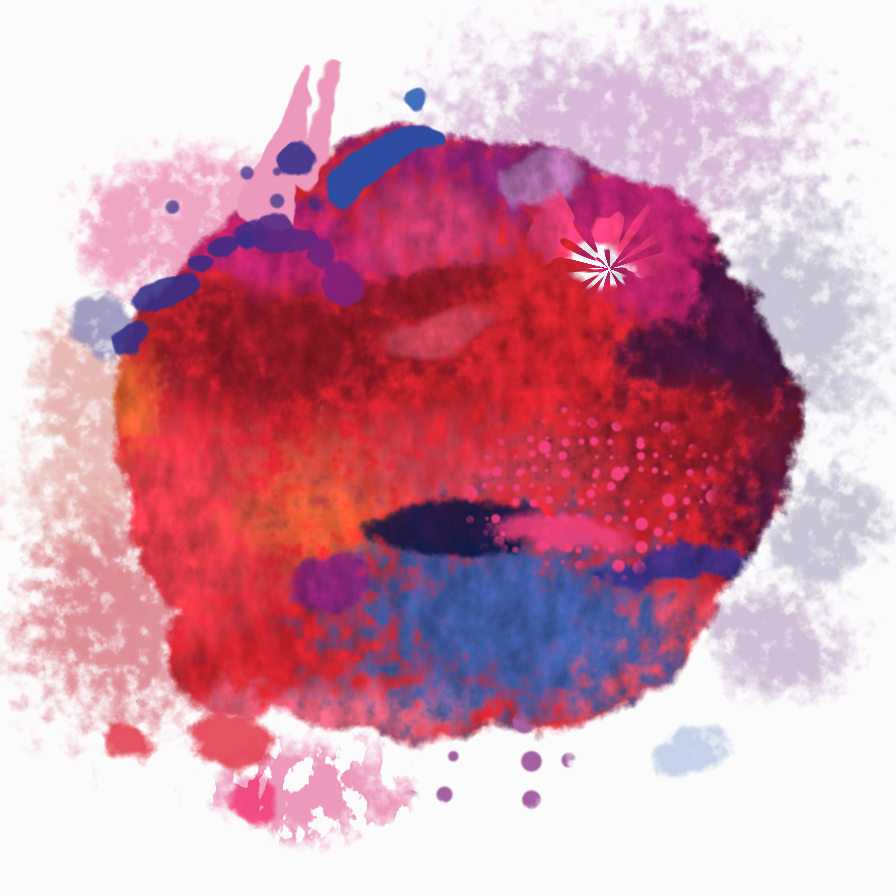
Give the GLSL for this background, as a WebGL 2 fragment shader.

```glsl
#version 300 es
precision highp float;
// Watercolour disc of crimson, violet and blue washes with ink splatter on paper.
uniform vec2 u_resolution;
out vec4 fragColor;

const vec3 PAPER = vec3(.99, .985, .99);
const vec3 LILAC = vec3(.83, .69, .83);
const vec3 BLUSH = vec3(.93, .6, .74);
const vec3 MIST = vec3(.76, .74, .82);
const vec3 PEACH = vec3(.9, .7, .68);
const vec3 ROSE = vec3(.83, .33, .43);
const vec3 CRIMSON = vec3(.78, .13, .17);
const vec3 CORAL = vec3(.89, .24, .3);
const vec3 MAROON = vec3(.53, .09, .14);
const vec3 ORANGE = vec3(.94, .42, .2);
const vec3 PINK = vec3(.95, .25, .48);
const vec3 MAGENTA = vec3(.73, .13, .44);
const vec3 VIOLET = vec3(.5, .13, .48);
const vec3 PLUM = vec3(.22, .08, .25);
const vec3 NAVY = vec3(.06, .08, .25);
const vec3 INDIGO = vec3(.2, .18, .53);
const vec3 BLUE = vec3(.17, .38, .7);
const float WET = .05, DAMP = .02, DRY = .006, CRISP = .002;

vec2 hash2(vec2 p) {
  vec3 h = fract(p.xyx * vec3(.1031, .103, .0973));
  h += dot(h, h.yzx + 33.33);
  return fract((h.xx + h.yz) * h.zy);
}

float noise(vec2 p) {
  vec2 i = floor(p), f = fract(p), e = vec2(1, 0);
  f *= f * (3. - 2. * f);
  return mix(mix(hash2(i).x, hash2(i + e).x, f.x),
             mix(hash2(i + e.yx).x, hash2(i + 1.).x, f.x), f.y);
}

// Layered noise centred on zero.
float fbm(vec2 p) {
  float sum = -.48, amp = .5;
  for (int i = 0; i < 5; i++, amp *= .5) {
    sum += amp * noise(p);
    p = mat2(1.6, 1.2, -1.2, 1.6) * p + 7.;
  }
  return sum;
}

// Coverage of an ellipse (centre, radii); s is warped position and paper grain.
float wash(vec3 s, vec4 e, float soft) {
  float d = (length((s.xy - e.xy) / e.zw) - 1.) * min(e.z, e.w);
  return smoothstep(soft, -soft, d + s.z * soft);
}

void blot(inout vec3 c, vec3 s, vec4 e, float soft, vec3 ink) {
  c = mix(c, ink, .88 * wash(s, e, soft));
}

// Tapered stroke between two points.
float stroke(vec2 p, vec2 a, vec2 b, float ra, float rb) {
  float t = clamp(dot(p - a, b - a) / dot(b - a, b - a), 0., 1.);
  return smoothstep(CRISP, -CRISP, distance(p, mix(a, b, t)) - mix(ra, rb, t));
}

// One random drop in each occupied grid cell.
float drops(vec2 p, float cells, float density) {
  vec2 g = p * cells, h = hash2(floor(g) + cells), k = hash2(floor(g) + cells * 3.);
  float d = distance(fract(g), .35 + .3 * h) - mix(.08, .3, k.x);
  return step(k.y, density) * smoothstep(CRISP, -CRISP, d / cells);
}

void paleWashes(inout vec3 c, vec3 s) {
  blot(c, s, vec4(.69, .84, .18, .11), WET, LILAC);
  blot(c, s, vec4(.23, .75, .13, .08), DAMP, BLUSH);
  blot(c, s, vec4(.88, .65, .08, .12), WET, MIST);
  blot(c, s, vec4(.92, .41, .055, .06), DAMP, MIST);
  blot(c, s, vec4(.86, .29, .07, .05), DAMP, mix(MIST, LILAC, .5));
  blot(c, s, vec4(.78, .16, .045, .035), DRY, mix(BLUE, PAPER, .7));
  blot(c, s, vec4(.09, .57, .06, .07), DAMP, PEACH);
  blot(c, s, vec4(.11, .43, .06, .12), WET, PEACH);
  blot(c, s, vec4(.13, .3, .09, .1), WET, mix(PEACH, ROSE, .5));
  blot(c, s, vec4(.125, .64, .032, .032), DRY, mix(MIST, INDIGO, .3));
}

vec3 discPaint(vec3 s, vec2 p) {
  vec3 c = CRIMSON;
  blot(c, s, vec4(.32, .62, .15, .07), WET, MAROON);
  blot(c, s, vec4(.2, .42, .12, .12), WET, CORAL);
  blot(c, s, vec4(.36, .44, .07, .06), WET, ORANGE);
  blot(c, s, vec4(.15, .56, .03, .06), DAMP, ORANGE);
  blot(c, s, vec4(.53, .47, .14, .04), WET, mix(CRIMSON, ROSE, .7));
  blot(c, s, vec4(.32, .72, .14, .05), DAMP, MAGENTA);
  blot(c, s, vec4(.58, .81, .2, .06), WET, VIOLET);
  blot(c, s, vec4(.49, .74, .08, .04), DAMP, mix(MAGENTA, ROSE, .5));
  blot(c, s, vec4(.73, .72, .08, .09), DAMP, MAGENTA);
  blot(c, s, vec4(.62, .8, .045, .03), DRY, mix(VIOLET, LILAC, .6));
  blot(c, s, vec4(.83, .64, .07, .11), DAMP, PLUM);
  blot(c, s, vec4(.75, .59, .07, .04), DAMP, PLUM);
  blot(c, s, vec4(.87, .47, .06, .14), WET, PLUM);
  blot(c, s, vec4(.77, .51, .09, .04), WET, MAROON);
  blot(c, s, vec4(.475, .68, .075, .025), DRY, MAROON);
  blot(c, s, vec4(.49, .63, .06, .025), DRY, mix(CRIMSON, ROSE, .7));
  // Blue pool with dark rim and warm shores.
  blot(c, s, vec4(.74, .24, .13, .1), DAMP, mix(CORAL, ROSE, .4));
  blot(c, s, vec4(.38, .21, .16, .04), DAMP, mix(ROSE, BLUSH, .3));
  blot(c, s, vec4(.57, .31, .17, .1), WET, BLUE);
  blot(c, s, vec4(.77, .365, .1, .022), DRY, INDIGO);
  blot(c, s, vec4(.5, .41, .1, .035), DRY, NAVY);
  blot(c, s, vec4(.37, .35, .045, .03), DRY, VIOLET);
  // Radiating pink and white petals.
  vec2 v = p - vec2(.68, .7);
  float ray = noise(vec2(atan(v.y, v.x) * 5., length(v) * 25.));
  c = mix(c, PINK, smoothstep(.5, .56, ray) * wash(s, vec4(.665, .73, .06, .06), DAMP));
  return mix(c, PAPER, smoothstep(.4, .5, ray) * wash(s, vec4(.67, .69, .035, .025), DRY));
}

void splatter(inout vec3 c, vec3 s, vec2 p) {
  blot(c, s, vec4(.63, .41, .07, .016), DRY, PINK);
  float spray = max(drops(p, 58., .65), drops(p, 37., .4));
  c = mix(c, PINK, spray * wash(s, vec4(.66, .45, .14, .08), DAMP));
  c = mix(c, mix(BLUE, INDIGO, .4), stroke(s.xy, vec2(.385, .79), vec2(.49, .84), .023, .012));
  c = mix(c, BLUSH, stroke(s.xy, vec2(.29, .77), vec2(.355, .91), .035, .004));
  c = mix(c, BLUSH, stroke(s.xy, vec2(.34, .8), vec2(.385, .925), .014, .004));
  // Chain of drops along the rim.
  for (float t = 0.; t < 1.01; t += .125) {
    vec2 o = vec2(.155 + .225 * t, .735 - .3 * (t - .6) * (t - .6));
    blot(c, s, vec4(o, vec2(.016, .012) + .01 * hash2(o * 91.).x), CRISP, mix(INDIGO, VIOLET, t * t));
  }
  blot(c, s, vec4(.332, .815, .02, .017), CRISP, INDIGO);
  blot(c, s, vec4(.475, .879, .011, .011), CRISP, BLUE);
  c = mix(c, INDIGO, .7 * drops(p, 24., .4) * wash(s, vec4(.26, .77, .09, .06), DRY));
  // Drops and spatter below.
  c = mix(c, mix(VIOLET, LILAC, .45), drops(p, 23., .7) * wash(s, vec4(.54, .15, .1, .055), DRY));
  float streak = smoothstep(-.02, .04, fbm(mat2(30, 45, -30, 20) * p));
  c = mix(c, BLUSH, streak * wash(s, vec4(.34, .13, .1, .05), DAMP));
  blot(c, s, vec4(.26, .18, .05, .035), DRY, CORAL);
  blot(c, s, vec4(.285, .11, .03, .03), DRY, mix(BLUSH, PINK, streak));
  blot(c, s, vec4(.147, .17, .022, .022), DRY, CORAL);
}

void main() {
  vec2 p = gl_FragCoord.xy / u_resolution;
  float grain = fbm(p * 75.);
  vec3 s = vec3(p + .065 * vec2(fbm(p * 9.), fbm(p * 9. + 40.)), grain * 2.5);
  vec3 c = PAPER;
  paleWashes(c, s);
  c = mix(c, PAPER, .5 * smoothstep(0., .3, grain));
  // Disc with brushed pigment.
  float disc = max(wash(s, vec4(.505, .515, .375, .335), DRY), wash(s, vec4(.26, .28, .07, .07), DRY));
  float fibre = fbm(mat2(35, 50, -25, 18) * p);
  c = mix(c, discPaint(s, p) * (1. + .45 * fibre + .35 * grain), disc);
  splatter(c, s, p);
  fragColor = vec4(clamp(c, 0., 1.), 1);
}
```
